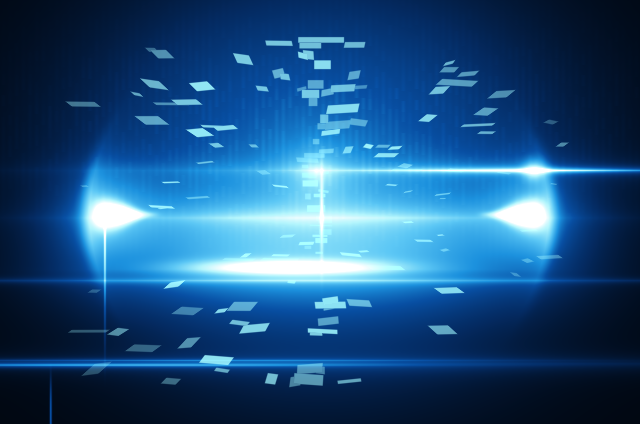
A Shadertoy shader for this background:

```glsl
// A blue tunnel of light: a soft dome and band of glow, two hot side lenses,
// horizontal flares, and glassy tiles in perspective around a vanishing point.
// Light is summed as one scalar, then coloured by a navy-to-white ramp.

// Lengths are in canvas heights, origin at the lower left.
const float ASPECT = 1.5;
const vec2 VANISH = vec2(0.748, 0.494);
const vec2 DOME_CENTER = vec2(0.75, 0.58);
const vec2 DOME_SIZE = vec2(0.56, 0.46);
const float LENS_EDGE = 0.537;
const float LENS_BEND = 1.2;
const int TILE_COUNT = 120;
const int COLUMN_COUNT = 22;

const vec3 NIGHT = vec3(0.003, 0.025, 0.06);
const vec3 NAVY = vec3(0.015, 0.165, 0.38);
const vec3 BLUE = vec3(0.03, 0.31, 0.64);
const vec3 AZURE = vec3(0.11, 0.57, 0.87);
const vec3 SKY = vec3(0.36, 0.78, 0.96);
const vec3 ICE = vec3(0.70, 0.96, 0.99);
const vec3 TILE_COLOR = vec3(0.60, 0.94, 0.98);

float hash(float n) { return fract(sin(n * 12.9898) * 43758.5453); }

// Gaussian falloff, centred on zero.
float bell(float x, float width) { x /= width; return exp(-x * x); }

// Flare: long bell along x, sharp exponential core across y.
float streak(vec2 p, vec2 center, float reach, float thickness) {
    vec2 d = p - center;
    return bell(d.x, reach) * exp(-abs(d.y) / thickness);
}

vec3 lightRamp(float light) {
    float t = light * 5.0;
    vec3 c = mix(NIGHT, NAVY, clamp(t, 0.0, 1.0));
    c = mix(c, BLUE, clamp(t - 1.0, 0.0, 1.0));
    c = mix(c, AZURE, clamp(t - 2.0, 0.0, 1.0));
    c = mix(c, SKY, clamp(t - 3.0, 0.0, 1.0));
    c = mix(c, ICE, clamp(t - 4.0, 0.0, 1.0));
    return mix(c, vec3(1.0), clamp(t - 5.0, 0.0, 1.0));
}

// Coverage of a sheared, tilted box.
float tile(vec2 q, vec2 halfSize, float shear, float tilt, float pixel) {
    q.y -= tilt * q.x;
    q.x -= shear * q.y;
    vec2 d = abs(q) - halfSize;
    vec2 cover = 1.0 - smoothstep(-pixel, pixel, d);
    return cover.x * cover.y;
}

float ambientLight(vec2 p) {
    vec2 d = (p - DOME_CENTER) / DOME_SIZE;
    float dome = 0.45 * exp(-pow(length(d), 2.4));
    float side = (p.x - VANISH.x) / 0.58;
    float band = 0.33 * exp(-pow(side * side, 2.0)) * bell(p.y - 0.445, 0.135);

    // Faint columns of falling data
    float column = p.x * 64.0;
    float cell = hash(floor(column) + 37.0 * floor(p.y * 40.0 + 20.0 * hash(floor(column))));
    float strip = smoothstep(0.5, 0.0, abs(fract(column) - 0.5));
    float data = 0.05 * cell * strip * bell(p.y - 0.7, 0.2) * bell(p.x - 0.75, 0.6);
    return dome + band + data;
}

// Curved rims with a hot wedge aimed inward, mirrored left and right.
float lensLight(vec2 p) {
    float a = abs(p.x - VANISH.x);
    float y = p.y - VANISH.y;
    float inside = LENS_EDGE - LENS_BEND * y * y - a;
    float rim = inside < 0.0 ? bell(inside, 0.022) : exp(-inside / 0.045);
    float wedge = bell(y, 0.007 + 0.025 * smoothstep(0.39, 0.5, a));
    wedge *= smoothstep(0.36, 0.47, a) * (1.0 - smoothstep(0.5, 0.545, a));
    float halo = bell(length(vec2(a - 0.49, y)), 0.1);
    return 0.42 * rim * bell(y, 0.14) + 0.8 * wedge + 0.28 * halo;
}

float flareLight(vec2 p) {
    float light = 0.32 * streak(p, vec2(0.75, 0.486), 0.5, 0.022);
    // Upper flare, brightest on the right
    light += 0.85 * streak(p, vec2(1.25, 0.598), 0.32, 0.005);
    light += 0.2 * streak(p, vec2(0.95, 0.598), 0.7, 0.022);
    light += 0.4 * bell(length(p - vec2(1.25, 0.598)), 0.025);
    light += 0.45 * exp(-length(p - vec2(0.742, 0.595)) / 0.06);
    // Lower white bar and its blue line
    vec2 bar = (p - vec2(0.675, 0.369)) / vec2(0.22, 0.018);
    light += 0.62 * exp(-dot(bar, bar));
    light += 0.3 * streak(p, vec2(0.7, 0.365), 0.42, 0.05);
    light += 0.3 * streak(p, vec2(0.7, 0.338), 0.9, 0.006);
    // Base lines
    light += 0.6 * streak(p, vec2(0.2, 0.139), 0.6, 0.004);
    light += 0.3 * streak(p, vec2(0.45, 0.15), 0.6, 0.003);
    light += 0.19 * streak(p, vec2(0.75, 0.142), 1.1, 0.018);
    // Vertical threads
    light += 0.42 * bell(p.x - 0.246, 0.0025) * smoothstep(0.08, 0.42, p.y) * (1.0 - smoothstep(0.46, 0.5, p.y));
    light += 0.4 * bell(p.x - 0.119, 0.0025) * (1.0 - smoothstep(0.03, 0.15, p.y));
    light += 0.3 * bell(p.x - 0.754, 0.004) * bell(p.y - 0.5, 0.1);
    return light;
}

// Tiles on a floor and a ceiling, flatter toward the horizon.
float scatteredTiles(vec2 p, float pixel) {
    float cover = 0.0;
    for (int i = 0; i < TILE_COUNT; i++) {
        float n = float(i) + 1.0;
        float level = hash(n + 0.13);
        float rise = hash(n + 0.37) < 0.62 ? 0.015 + 0.4 * level : -0.015 - 0.4 * level;
        float spread = 2.0 * hash(n + 0.59) - 1.0;
        vec2 offset = vec2(0.58 * spread * (0.5 + 0.5 * abs(spread)), rise);
        float grow = 0.55 + 1.2 * abs(rise);
        float wide = hash(n + 0.71);
        vec2 halfSize = vec2(0.011 + 0.046 * wide * wide, 0.0035 + 0.01 * hash(n + 0.83)) * grow;
        halfSize.y *= 0.35 + 0.65 * smoothstep(0.02, 0.2, abs(rise));
        float shear = clamp(offset.x / rise, -1.3, 1.3);
        float tilt = 0.6 * (hash(n + 0.91) - 0.5) * (1.0 - 0.9 * wide);
        float alpha = mix(0.4, 1.0, hash(n + 0.47)) * (1.0 - 0.55 * smoothstep(0.35, 0.65, length(offset)));
        cover = max(cover, alpha * tile(p - VANISH - offset, halfSize, shear, tilt, pixel));
    }
    return cover;
}

// Small upright stack near the middle.
float centralColumn(vec2 p, float pixel) {
    float cover = 0.0;
    for (int i = 0; i < COLUMN_COUNT; i++) {
        float n = float(i) + 201.0;
        float t = (float(i) + hash(n)) / float(COLUMN_COUNT);
        vec2 center = vec2(0.738 + 0.05 * (hash(n + 0.3) - 0.5), mix(0.4, 0.9, t * mix(0.45, 1.0, t)));
        vec2 halfSize = vec2(0.006 + 0.015 * hash(n + 0.5), 0.003 + 0.006 * hash(n + 0.7)) * (0.8 + 0.6 * t);
        cover = max(cover, mix(0.4, 0.95, hash(n + 0.9)) * tile(p - center, halfSize, 0.0, 0.0, pixel));
    }
    return cover;
}

void mainImage(out vec4 fragColor, in vec2 fragCoord) {
    vec2 p = fragCoord / iResolution.xy * vec2(ASPECT, 1.0);
    float pixel = 0.8 / iResolution.y;
    float light = ambientLight(p) + lensLight(p) + flareLight(p);
    vec3 color = lightRamp(light);
    float glass = max(scatteredTiles(p, pixel), centralColumn(p, pixel));
    color = mix(color, max(color, TILE_COLOR + 0.25 * max(light - 0.5, 0.0)), glass);
    fragColor = vec4(min(color, 1.0), 1.0);
}
```
